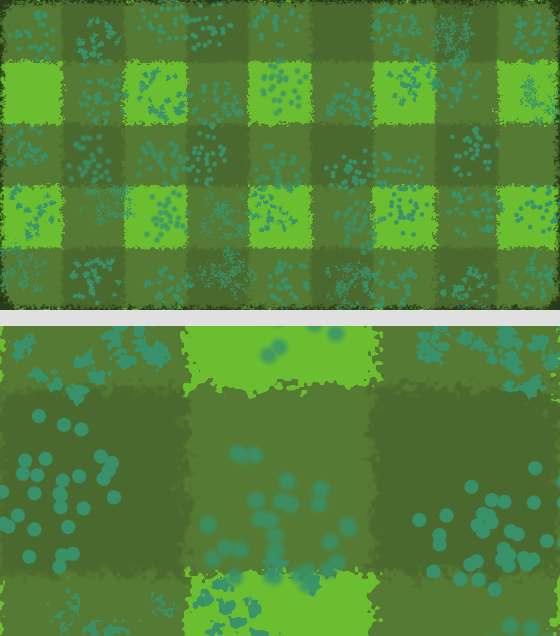
Top: the whole. Bottom: its middle third, enlarged.
This pattern is drawn by a WebGL 2 fragment shader. Its source:

```glsl
#version 300 es
precision highp float;
// Painted gingham: 9 x 5 square cells in three greens with ragged brush edges,
// one scattered cluster of teal dabs in most cells, and a dark worn border.
// Crossed bands give the checks; hashed noise frays edges and varies the dabs.

uniform vec2 u_resolution;
out vec4 fragColor;

const vec2 GRID = vec2(9.0, 5.0);            // cells across and down
const vec3 DARK = vec3(0.290, 0.410, 0.180);
const vec3 MEDIUM = vec3(0.330, 0.480, 0.200);
const vec3 BRIGHT = vec3(0.420, 0.745, 0.190);
const vec3 TEAL = vec3(0.215, 0.575, 0.425);
const vec3 BORDER = vec3(0.120, 0.190, 0.070);

// Lengths below are in cells.
const int DABS = 30;                         // dabs in a cluster
const float DAB_RADIUS = 0.038;
const float CLUSTER_RADIUS = 0.43;
const float CENTER_JITTER = 0.22;
const float EMPTY_SHARE = 0.12;              // cells without a cluster
const float FRAY_MIN = 0.08;
const float FRAY_MAX = 0.26;
const float BORDER_WIDTH = 0.09;
const float BORDER_ROUNDING = 0.35;

vec2 hash2(vec2 p) {
    vec3 q = fract(p.xyx * vec3(0.1031, 0.1030, 0.0973));
    q += dot(q, q.yzx + 33.33);
    return fract((q.xx + q.yz) * q.zy);
}

vec2 noise2(vec2 p) {
    vec2 i = floor(p), f = fract(p);
    f = f * f * (3.0 - 2.0 * f);
    vec2 low = mix(hash2(i), hash2(i + vec2(1, 0)), f.x);
    vec2 high = mix(hash2(i + vec2(0, 1)), hash2(i + vec2(1, 1)), f.x);
    return mix(low, high, f.y);
}

// Fine centred displacement, from bristle size down to grain.
vec2 gritAt(vec2 p) {
    return 0.30 * noise2(p * 11.0 + 7.0) + 0.40 * noise2(p * 24.0 + 31.0)
         + 0.50 * noise2(p * 44.0 + 59.0) - 0.60;
}

// Three greens from crossed bands: even columns and odd rows.
vec3 gingham(vec2 p, vec2 grit, float pixel) {
    float fray = mix(FRAY_MIN, FRAY_MAX, noise2(p * 1.3 + 3.0).x);
    vec2 q = p + grit * fray;
    vec2 inside = 0.5 - abs(mod(q + vec2(0.5, -0.5), 2.0) - 1.0);
    vec2 crisp = smoothstep(-pixel, pixel, inside);
    vec2 soft = smoothstep(-0.04, 0.04, inside);
    vec3 color = mix(DARK, MEDIUM, max(soft.x, soft.y));
    return mix(color, BRIGHT, crisp.x * crisp.y);
}

// Coverage of one cell's cluster: round, jagged, blurred or sprayed dabs.
float cluster(vec2 p, vec2 cell, vec2 grit, float pixel) {
    vec2 kind = hash2(cell + 17.0);
    if (kind.x < EMPTY_SHARE) return 0.0;
    vec2 center = cell + 0.5 + CENTER_JITTER * (2.0 * hash2(cell + 41.0) - 1.0);
    if (distance(p, center) > CLUSTER_RADIUS + 0.2) return 0.0;

    float fray = 0.0, blur = pixel, radius = DAB_RADIUS, opacity = 0.95;
    if (kind.y > 0.80) {                     // sprayed
        fray = 0.24; radius *= 1.15; opacity = 0.80;
    } else if (kind.y > 0.62) {              // blurred
        blur = max(pixel, 0.026); radius *= 1.15; opacity = 0.82;
    } else if (kind.y > 0.36) {              // jagged
        fray = 0.10; radius *= 1.10;
    }

    vec2 q = p + grit * fray;
    float nearest = 10.0;
    for (int i = 0; i < DABS; i++) {
        vec2 h = hash2(cell * 13.0 + float(i) * vec2(3.7, 5.3) + 71.0);
        float angle = 6.2832 * h.x;
        float reach = CLUSTER_RADIUS * pow(h.y, 0.6);
        vec2 dab = center + reach * vec2(cos(angle), sin(angle));
        nearest = min(nearest, distance(q, dab));
    }
    return opacity * (1.0 - smoothstep(radius - blur, radius + blur, nearest));
}

// Distance inward from the rounded outline of the canvas.
float insetDistance(vec2 p) {
    vec2 corner = abs(p - 0.5 * GRID) - 0.5 * GRID + BORDER_ROUNDING;
    return BORDER_ROUNDING - length(max(corner, 0.0))
         - min(max(corner.x, corner.y), 0.0);
}

void main() {
    vec2 p = gl_FragCoord.xy / u_resolution * GRID;
    float pixel = 0.75 * GRID.y / u_resolution.y;
    vec2 grit = gritAt(p);
    vec3 color = gingham(p, grit, pixel);

    // Clusters may spill from neighbouring cells.
    float paint = 0.0;
    for (int y = -1; y <= 1; y++) {
        for (int x = -1; x <= 1; x++) {
            vec2 cell = floor(p) + vec2(x, y);
            if (any(lessThan(cell, vec2(0))) || any(greaterThanEqual(cell, GRID))) continue;
            paint = max(paint, cluster(p, cell, grit, pixel));
        }
    }
    color = mix(color, TEAL, paint);

    // Ragged dark wear along the canvas edge.
    float inset = insetDistance(p) + 0.22 * grit.x;
    float wear = 1.0 - smoothstep(-0.03, BORDER_WIDTH, inset);
    fragColor = vec4(mix(color, BORDER, 0.85 * wear), 1.0);
}
```
